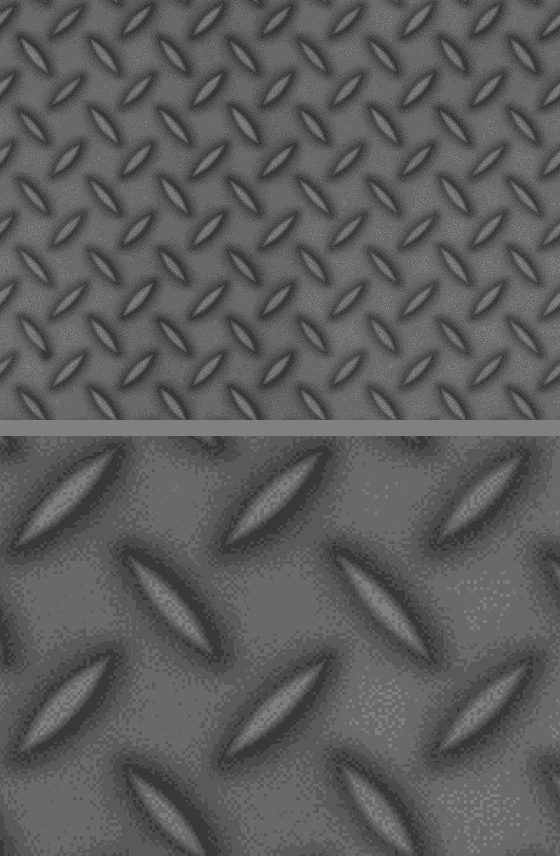
Top: the whole. Bottom: its middle third, enlarged.
Write a WebGL 2 fragment shader that draws this texture.

```glsl
#version 300 es
precision highp float;

uniform vec2 u_resolution;
out vec4 fragColor;

const vec2 REPEATS = vec2(8.0, 6.0);       // lug pairs across and down
const vec2 GRAINS = vec2(512.0, 384.0);    // dither grains across and down
const vec2 RISING_CENTRE = vec2(0.965, 0.71);
const vec2 FALLING_CENTRE = vec2(0.48, 0.20);
const float RISING_ANGLE = 0.80;
const float FALLING_ANGLE = 0.89;
const float LUG_LENGTH = 0.315;            // half length, in cells
const float LUG_WIDTH = 0.073;             // half width, in cells
const float HALO_REACH = 0.105;
const float HALO_DEPTH = 0.19;
const float PLATE_TONE = 0.408;
const float RIM_TONE = 0.30;
const float RIDGE_TONE = 0.455;
const float GRAY[5] = float[5](0.22, 0.29, 0.35, 0.41, 0.49);
const float TAU = 6.2831853;

float hash(vec2 p) {
    vec3 q = fract(vec3(p.xyx) * vec3(0.1031, 0.1030, 0.0973));
    q += dot(q, q.yzx + 33.33);
    return fract((q.x + q.y) * q.z);
}

// Value noise that wraps after a whole period
float wrapNoise(vec2 uv, vec2 period) {
    vec2 p = uv * period;
    vec2 i = floor(p);
    vec2 f = fract(p);
    f = f * f * (3.0 - 2.0 * f);
    vec2 a = mod(i, period);
    vec2 b = mod(i + 1.0, period);
    return mix(mix(hash(a), hash(vec2(b.x, a.y)), f.x),
               mix(hash(vec2(a.x, b.y)), hash(b), f.x), f.y);
}

// Signed distance to a pointed lens; x runs across, y along
float lens(vec2 p, float halfLength, float halfWidth) {
    p = abs(p);
    float radius = (halfLength * halfLength + halfWidth * halfWidth) / (2.0 * halfWidth);
    float offset = radius - halfWidth;
    return (p.y - halfLength) * offset > p.x * halfLength
        ? length(p - vec2(0.0, halfLength))
        : length(p + vec2(offset, 0.0)) - radius;
}

// One family of lugs: x = halo darkness, y = coverage, z = face tone
vec3 lugs(vec2 cell, vec2 centre, float angle, float slope) {
    vec2 p = cell - centre + 0.5;
    vec2 id = mod(floor(p), REPEATS) + 20.0 * (slope + 2.0);
    float vary = hash(id) - 0.5;
    float vary2 = hash(id + 7.3) - 0.5;
    p = fract(p) - 0.5;
    p -= 0.03 * vec2(vary2, vary);

    float a = slope * (angle + 0.09 * vary);
    float along = dot(p, vec2(cos(a), sin(a)));
    float across = dot(p, vec2(sin(a), -cos(a)) * slope);
    float d = lens(vec2(across, along), LUG_LENGTH * (1.0 + 0.14 * vary2),
                   LUG_WIDTH * (1.0 + 0.2 * vary));

    float side = clamp(across / 0.1, -1.0, 1.0);
    float halo = exp(-pow(max(d, 0.0) / HALO_REACH, 1.4)) * (1.0 + 0.2 * side);
    halo *= 1.0 - smoothstep(0.28, 0.46, max(abs(p.x), abs(p.y)));
    float cover = 1.0 - smoothstep(-0.016, 0.014, d);
    float face = mix(RIM_TONE, RIDGE_TONE, smoothstep(0.0, 0.05, -d));
    return vec3(halo, cover, face - 0.35 * across + 0.03 * vary2);
}

// High-pass noise for an even scatter of grains
float grainNoise(vec2 uv) {
    vec2 g = floor(uv * GRAINS);
    float around = 0.0;
    for (int i = 0; i < 4; i++) {
        float turn = TAU * 0.25 * float(i);
        vec2 stepTo = round(vec2(cos(turn), sin(turn)));
        around += 0.25 * hash(mod(g + stepTo, GRAINS));
    }
    return clamp(0.5 + 0.8 * (hash(mod(g, GRAINS)) - around), 0.06, 0.94);
}

void main() {
    vec2 uv = gl_FragCoord.xy / u_resolution;
    vec2 cell = uv * REPEATS;

    // Plate with a broad sheen and cloudy wear
    float sheen = max(1.0 - smoothstep(0.0, 0.35, uv.x), smoothstep(0.51, 0.55, uv.x));
    float low = 0.5 + 0.5 * cos(TAU * (uv.y - 0.3));
    float tone = PLATE_TONE + sheen * mix(0.012, 0.03, low);
    tone += 0.025 * (wrapNoise(uv, vec2(8.0, 6.0)) - 0.5);
    tone += 0.025 * (wrapNoise(uv, vec2(32.0, 24.0)) - 0.5);

    // Raised lugs and the shade around them
    vec3 rising = lugs(cell, RISING_CENTRE, RISING_ANGLE, 1.0);
    vec3 falling = lugs(cell, FALLING_CENTRE, FALLING_ANGLE, -1.0);
    float halo = rising.x + falling.x - rising.x * falling.x;
    tone -= HALO_DEPTH * halo;
    tone = mix(tone, rising.z, rising.y);
    tone = mix(tone, falling.z, falling.y);

    // A single dark nick
    vec2 nick = (uv - vec2(0.081, 0.15)) * REPEATS;
    tone -= 0.16 * exp(-dot(nick, nick) / 0.006);

    // Dither between the five grays
    float noise = grainNoise(uv);
    float gray = GRAY[0];
    for (int i = 1; i < 5; i++) {
        float level = (tone - GRAY[i - 1]) / (GRAY[i] - GRAY[i - 1]);
        gray = mix(gray, GRAY[i], smoothstep(-0.05, 0.05, level - noise));
    }
    fragColor = vec4(vec3(gray), 1.0);
}
```
